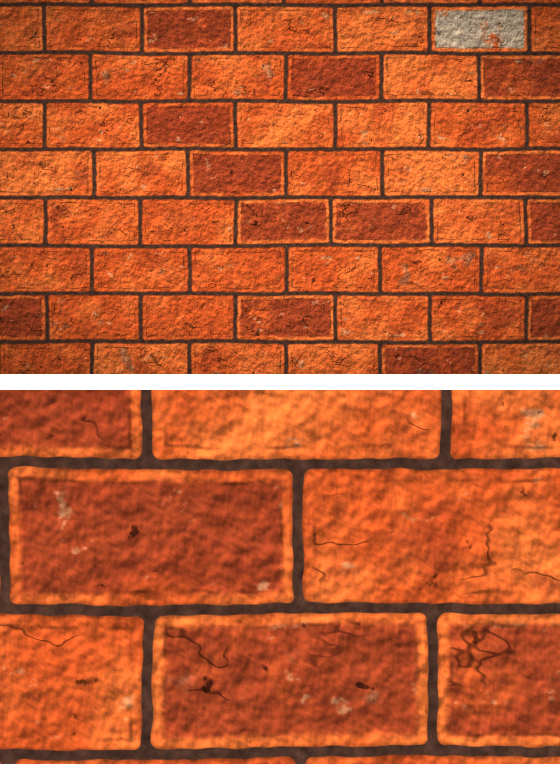
Top: the whole. Bottom: its middle third, enlarged.
Give the GLSL for this texture, as a Shadertoy shader.

```glsl
const vec2 PITCH = vec2(0.258, 0.1287);     // brick plus joint, in canvas heights
const vec2 ORIGIN = vec2(0.119, 0.086);     // lower left joint of row 0
const float JOINT_HALF = 0.0046;
const float JOINT_JITTER = 0.025;           // share of a brick length
const float CORNER = 0.007;
const float RIM = 0.011;
const float AGED_SHARE = 0.24;
const float RELIEF = 1.1;
const float VIGNETTE = 0.36;
const vec2 LIMED_BRICK = vec2(4.0, 6.0);    // column, row of the whitewashed brick

const vec3 MORTAR = vec3(0.29, 0.19, 0.15);
const vec3 CLAY = vec3(0.80, 0.33, 0.145);
const vec3 BRIGHT = vec3(0.93, 0.46, 0.21);
const vec3 AGED = vec3(0.57, 0.22, 0.125);
const vec3 PALE = vec3(0.80, 0.60, 0.44);
const vec3 LIME = vec3(0.76, 0.70, 0.60);
const vec3 SOOT = vec3(0.36, 0.21, 0.15);

float hash(vec2 p) {
    vec3 q = fract(p.xyx * 0.1031);
    q += dot(q, q.yzx + 33.33);
    return fract((q.x + q.y) * q.z);
}

float corner(vec2 cell, vec2 offset) {
    float a = 6.2832 * hash(cell);
    return dot(vec2(cos(a), sin(a)), offset);
}

float gradientNoise(vec2 p) {
    vec2 i = floor(p), f = fract(p);
    vec2 w = f * f * f * (f * (f * 6.0 - 15.0) + 10.0);
    vec2 e = vec2(1.0, 0.0);
    return mix(mix(corner(i, f), corner(i + e.xy, f - e.xy), w.x),
               mix(corner(i + e.yx, f - e.yx), corner(i + e.xx, f - e.xx), w.x), w.y);
}

float fbm(vec2 p) {
    float sum = 0.0, amp = 0.6;
    for (int i = 0; i < 4; i++) {
        sum += amp * gradientNoise(p);
        p = mat2(1.6, 1.2, -1.2, 1.6) * p + 17.3;
        amp *= 0.55;
    }
    return sum;
}

float jointShift(float column, float row) {
    return JOINT_JITTER * (2.0 * hash(vec2(column, row) + 71.0) - 1.0);
}

// Running bond: returns the brick id and the distance inside its edge.
float brickDistance(vec2 p, out vec2 id) {
    vec2 g = (p - ORIGIN) / PITCH;
    float row = floor(g.y);
    g.x -= 0.5 * mod(row, 2.0);
    float col = floor(g.x);
    if (g.x < col + jointShift(col, row)) col -= 1.0;
    else if (g.x > col + 1.0 + jointShift(col + 1.0, row)) col += 1.0;
    id = vec2(col, row);
    float left = col + jointShift(col, row);
    float right = col + 1.0 + jointShift(col + 1.0, row);
    vec2 halfSize = 0.5 * vec2(right - left, 1.0) * PITCH - JOINT_HALF;
    vec2 q = abs(g - vec2(0.5 * (left + right), row + 0.5)) * PITCH - halfSize + CORNER;
    return CORNER - length(max(q, 0.0)) - min(max(q.x, q.y), 0.0);
}

float surfaceHeight(vec2 p) {
    return fbm(p * 22.0) + 0.45 * fbm(p * 75.0);
}

void mainImage(out vec4 fragColor, in vec2 fragCoord) {
    float px = 1.0 / iResolution.y;
    vec2 uv = fragCoord / iResolution.xy;
    vec2 p = fragCoord * px;

    // Uneven courses and ragged brick edges
    vec2 bent = p + 0.005 * vec2(gradientNoise(p * 5.0), gradientNoise(p * 4.0 + 40.0));
    bent += 0.0024 * vec2(gradientNoise(p * 45.0), gradientNoise(p * 45.0 + 90.0));
    vec2 id;
    float d = brickDistance(bent, id);
    float seed = hash(id + 11.0);
    float tone = hash(id + 37.0);
    vec2 s = p + 9.0 * vec2(seed, tone);     // separate grain on every brick

    float blotch = fbm(s * 9.0);
    float grain = fbm(s * 65.0);
    float height = surfaceHeight(s);
    float slope = surfaceHeight(s + vec2(-0.002, 0.004)) - height;
    float face = smoothstep(0.5 * RIM, 1.3 * RIM, d + 0.006 * blotch);

    // Fired clay, some bricks darker
    vec3 brick = mix(CLAY, BRIGHT, smoothstep(-0.35, 0.4, blotch + 0.5 * (tone - 0.45)));
    float aged = step(seed, AGED_SHARE) * smoothstep(-0.35, 0.1, blotch + 0.15);
    aged = max(aged, 0.55 * smoothstep(0.1, 0.35, fbm(s * 7.0 + 50.0)));
    brick = mix(brick, AGED, 0.85 * aged * face);

    // Worn skin, pale flecks and soot
    float fleck = smoothstep(0.26, 0.42, fbm(s * vec2(20.0, 30.0) + 5.0) + 0.25 * grain);
    brick = mix(brick, PALE, 0.6 * fleck * face);
    float stain = smoothstep(0.2, 0.4, fbm(s * 14.0 + 80.0)) * step(0.72, hash(id + 5.0));
    brick = mix(brick, mix(SOOT, PALE, 0.5 + grain), 0.6 * stain * face);
    float limed = all(equal(id, LIMED_BRICK)) ? 1.0 : 0.0;
    brick = mix(brick, LIME, 0.9 * limed * face * smoothstep(-0.4, -0.1, blotch + 0.3 * grain));

    // Relief, cracks, pits and the crease inside the rim
    brick *= 1.0 - RELIEF * clamp(slope, -0.25, 0.25) + 0.3 * grain;
    float crack = 1.0 - smoothstep(0.0, 0.035, abs(fbm(s * vec2(9.0, 15.0) + 30.0)));
    brick *= 1.0 - 0.4 * crack * face * smoothstep(0.08, 0.25, gradientNoise(s * 13.0));
    brick *= 1.0 - 0.55 * smoothstep(0.33, 0.48, fbm(s * 38.0 + 60.0)) * face;
    float crease = 1.0 - smoothstep(0.0, 0.003, abs(d - RIM + 0.005 * blotch));
    brick *= 1.0 - 0.28 * crease * smoothstep(-0.2, 0.25, gradientNoise(s * 25.0));
    brick *= mix(0.82, 1.0, smoothstep(0.0, 0.004, d));

    // Mortar and lens falloff
    vec3 mortar = MORTAR * (1.0 + 0.6 * fbm(p * 80.0));
    vec3 color = mix(mortar, brick, smoothstep(-px, px, d));
    vec2 c = uv - 0.5;
    color *= 1.05 - VIGNETTE * smoothstep(0.05, 0.55, dot(c, c) * 1.1);
    fragColor = vec4(clamp(color, 0.0, 1.0), 1.0);
}
```
